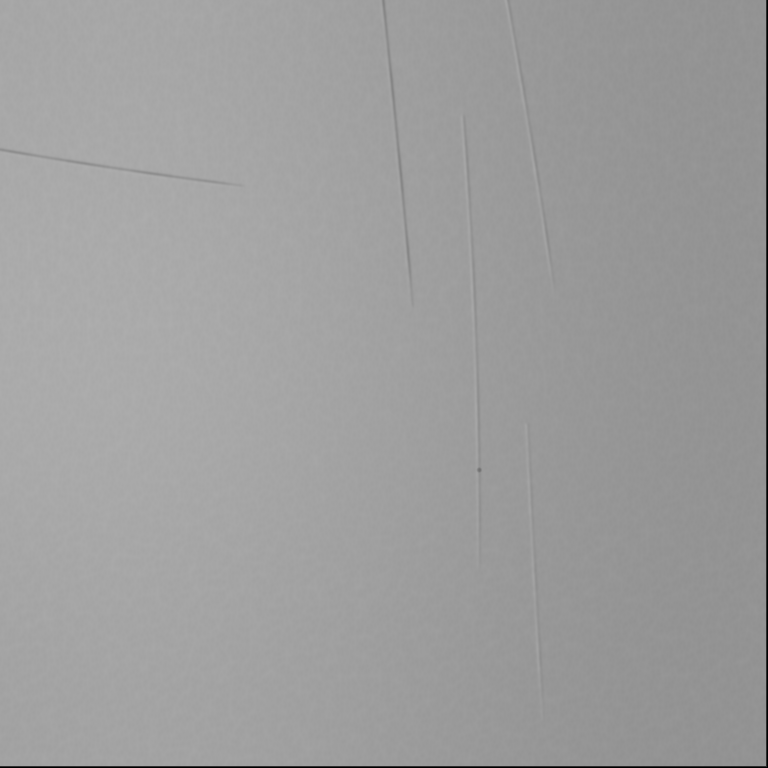
A three.js fragment shader for this texture:

```glsl
// Matte grey sheet under soft side light, with a few long shallow creases.
// A broad gradient carries two layers of cellular paper grain; every crease
// is a bowed line with a dark valley and a lit rim, fading at its ends.

#define LIT_GREY 0.670
#define SHADE_GREY 0.577
#define FINE_SCALE 190.0
#define COARSE_SCALE 85.0
#define FINE_GRAIN 0.013
#define COARSE_GRAIN 0.012
#define CREASE_WIDTH 0.0022
#define BORDER_WIDTH 0.0022

varying vec2 vUv;

vec2 hash2(vec2 cell) {
  vec3 p = fract(cell.xyx * vec3(0.1031, 0.1030, 0.0973));
  p += dot(p, p.yzx + 33.33);
  return fract((p.xx + p.yz) * p.zy);
}

// Distance to the nearest scattered point, roughly centred on zero
float cellular(vec2 p) {
  vec2 cell = floor(p);
  vec2 local = fract(p);
  float nearest = 2.0;
  for (int y = -1; y <= 1; y++) {
    for (int x = -1; x <= 1; x++) {
      vec2 offset = vec2(float(x), float(y));
      vec2 toPoint = offset + hash2(cell + offset) - local;
      nearest = min(nearest, dot(toPoint, toPoint));
    }
  }
  return sqrt(nearest) - 0.45;
}

// Upright fibres above, slanted ones towards the bottom
float paperGrain(vec2 p) {
  vec2 slanted = mat2(0.82, -0.57, 0.57, 0.82) * p;
  float slant = 1.0 - smoothstep(0.25, 0.6, p.y);
  vec2 stretch = vec2(1.0, 0.65);
  float coarse = mix(cellular(p * stretch * COARSE_SCALE),
                     cellular(slanted * stretch.yx * COARSE_SCALE), slant);
  float fine = cellular((p + 3.7) * stretch * FINE_SCALE);
  return coarse * COARSE_GRAIN + fine * FINE_GRAIN;
}

// Large-scale light: bright at the left, dim at the right and lower edge
float sheetLight(vec2 p) {
  float light = mix(LIT_GREY, SHADE_GREY, smoothstep(0.1, 1.0, p.x));
  float lower = 1.0 - smoothstep(0.0, 0.55, p.y);
  float upper = smoothstep(0.6, 1.0, p.y);
  return light - (1.0 - p.x) * (0.035 * lower + 0.018 * upper);
}

float ridge(float d) {
  return exp(-d * d / (CREASE_WIDTH * CREASE_WIDTH));
}

// Brightness change of a bowed crease; the rim lies left of the valley
float crease(vec2 p, vec2 start, vec2 end, float bow, float valley, float rim) {
  vec2 span = end - start;
  float len = length(span);
  vec2 dir = span / len;
  float t = dot(p - start, dir) / len;
  float side = dot(p - start, vec2(-dir.y, dir.x)) - bow * 4.0 * t * (1.0 - t);
  float fade = smoothstep(-0.004, 0.012, t) * (1.0 - smoothstep(0.8, 1.01, t) * 0.6);
  fade *= 1.0 - smoothstep(0.985, 1.01, t);
  float wear = 0.85 + 0.15 * sin(t * 23.0 + start.x * 40.0);
  return fade * wear * (rim * ridge(side + 0.0032) - valley * ridge(side));
}

void main() {
  vec2 p = vUv;
  float grey = sheetLight(p) + paperGrain(p);

  // Creases: four steep ones and one nearly level
  grey += crease(p, vec2(0.498, 1.010), vec2(0.538, 0.598), 0.001, 0.105, 0.025);
  grey += crease(p, vec2(0.660, 1.010), vec2(0.723, 0.620), 0.002, 0.050, 0.045);
  grey += crease(p, vec2(0.604, 0.852), vec2(0.625, 0.262), 0.006, 0.055, 0.040);
  grey += crease(p, vec2(0.688, 0.450), vec2(0.709, 0.060), -0.001, 0.032, 0.038);
  grey += crease(p, vec2(-0.010, 0.807), vec2(0.318, 0.758), -0.002, 0.105, 0.015);

  // Small speck on the longest crease
  grey -= 0.13 * (1.0 - smoothstep(0.001, 0.0045, distance(p, vec2(0.624, 0.388))));

  // Thin dark border at the right and lower edges
  float edge = min(1.0 - p.x, p.y);
  grey *= smoothstep(BORDER_WIDTH * 0.6, BORDER_WIDTH * 1.4, edge);

  gl_FragColor = vec4(vec3(grey), 1.0);
}
```
